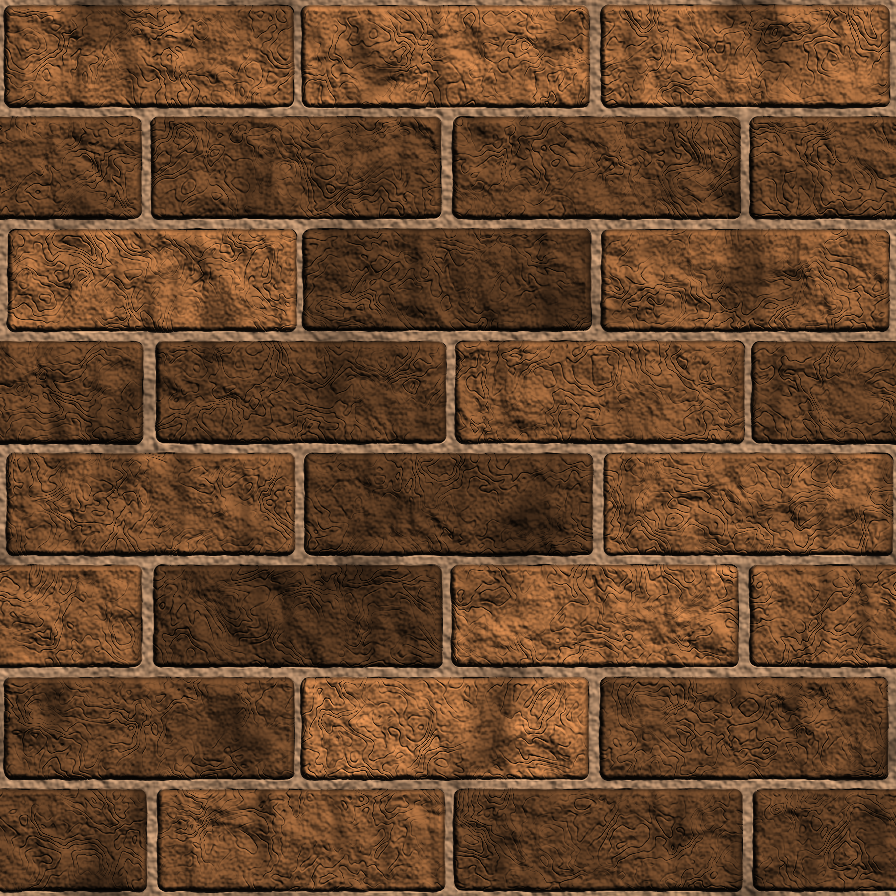
Write a Shadertoy shader that draws this texture.

```glsl
#define GRID vec2(3.0, 8.0)
#define JOINT 0.0112
#define CORNER 0.009
#define BEVEL 0.0065
#define JITTER vec2(0.007, 0.001)
#define TONE_RANGE vec2(0.66, 1.45)
#define CREASE_DEPTH 0.0013
#define GRAIN_DEPTH 0.0013
#define BRICK_COLOR vec3(0.42, 0.272, 0.157)
#define MORTAR_COLOR vec3(0.61, 0.475, 0.36)
#define LIGHT_DIR vec3(0.36, 0.62, 0.70)
#define STAIN 0.4

vec2 hash2(vec2 p) {
    vec2 q = vec2(dot(p, vec2(127.1, 311.7)), dot(p, vec2(269.5, 183.3)));
    return fract(sin(q) * 43758.5);
}

// Gradient noise with freq cells across the canvas, seamless at the borders
float corner(vec2 cell, vec2 offset, vec2 freq) {
    return dot(hash2(mod(cell, freq)) * 2.0 - 1.0, offset);
}

float noise(vec2 uv, vec2 freq) {
    vec2 p = uv * freq, i = floor(p), f = p - i;
    vec2 u = f * f * f * (f * (f * 6.0 - 15.0) + 10.0);
    vec2 e = vec2(1.0, 0.0);
    float low = mix(corner(i, f, freq), corner(i + e, f - e, freq), u.x);
    float high = mix(corner(i + e.yx, f - e.yx, freq), corner(i + 1.0, f - 1.0, freq), u.x);
    return mix(low, high, u.y);
}

float fbm(vec2 uv, vec2 freq, int octaves) {
    float sum = 0.0, amp = 1.0;
    for (int k = 0; k < octaves; k++) {
        sum += amp * noise(uv, freq);
        uv += 0.37;
        freq *= 2.0;
        amp *= 0.5;
    }
    return sum;
}

// Running bond: signed distance to the brick edge, and the brick's id
float brickDistance(vec2 uv, out vec2 id) {
    vec2 p = uv * GRID;
    p.x += 0.5 * (1.0 - mod(floor(p.y), 2.0));
    id = mod(floor(p), GRID);
    vec2 local = (fract(p) - 0.5) / GRID - (hash2(id + 7.0) - 0.5) * JITTER;
    vec2 halfSize = 0.5 / GRID - 0.5 * JOINT;
    halfSize.x -= 0.002 * (hash2(id + 19.0).x - 0.5);
    vec2 q = abs(local) - halfSize + CORNER;
    float d = length(max(q, 0.0)) + min(max(q.x, q.y), 0.0) - CORNER;
    return d + 0.0012 * noise(uv, vec2(60.0));
}

float bevel(float d) {
    float rim = 1.0 - clamp(-d / BEVEL, 0.0, 1.0);
    return 1.0 - rim * rim;
}

// Lumps, winding creases and grain
float brickRelief(vec2 uv) {
    vec2 warp = 0.022 * vec2(fbm(uv, vec2(11.0), 2), fbm(uv + 0.43, vec2(11.0), 2));
    vec2 p = uv + warp;
    float lumps = 0.009 * fbm(p + 0.17, vec2(24.0), 3);
    float contour = abs(sin(24.0 * fbm(p, vec2(13.0), 4)));
    float strength = smoothstep(-0.4, 0.3, noise(uv + 0.61, vec2(17.0)));
    float crease = (1.0 - smoothstep(0.0, 0.6, contour)) * strength;
    return lumps - CREASE_DEPTH * crease + GRAIN_DEPTH * noise(uv, vec2(230.0));
}

float surface(vec2 uv) {
    vec2 id;
    float d = brickDistance(uv, id);
    float mortar = 0.0025 * fbm(uv, vec2(90.0), 2);
    float brick = BEVEL * bevel(d) + brickRelief(uv);
    return mix(brick, mortar, smoothstep(-0.001, 0.001, d));
}

void mainImage(out vec4 fragColor, in vec2 fragCoord) {
    vec2 uv = fragCoord / iResolution.xy;
    vec2 id;
    float d = brickDistance(uv, id);
    float soft = max(1.0 / iResolution.y, 0.001);
    float mask = 1.0 - smoothstep(-soft, soft, d);

    // Relief lighting from the upper right, flat areas keep their colour
    vec2 e = vec2(0.0012, 0.0);
    float h = surface(uv);
    vec2 slope = vec2(surface(uv + e) - h, surface(uv + e.yx) - h) / e.x;
    vec3 normal = normalize(vec3(-slope, 1.0));
    vec3 light = normalize(LIGHT_DIR);
    float diffuse = max(dot(normal, light), 0.0) / light.z;
    float shade = 0.12 + 0.92 * diffuse;

    // Brick tone, mottling and vertical streaks
    float tone = mix(TONE_RANGE.x, TONE_RANGE.y, hash2(id + 3.0).x);
    float mottle = 1.0 + 0.28 * fbm(uv + 0.29, vec2(30.0), 3);
    float streak = 1.0 - 0.3 * smoothstep(0.05, 0.5, noise(uv, vec2(42.0, 7.0)));
    float rimShade = mix(0.5, 1.0, bevel(d));
    vec3 brick = BRICK_COLOR * tone * mottle * streak * rimShade;
    vec3 mortar = MORTAR_COLOR * (1.0 + 0.2 * noise(uv, vec2(50.0)));

    // Broad grime over bricks and joints
    float grime = 1.0 - STAIN * smoothstep(0.12, 0.6, fbm(uv + 0.53, vec2(7.0), 3));
    vec3 color = mix(mortar, brick, mask) * grime * shade;
    fragColor = vec4(clamp(color, 0.0, 1.0), 1.0);
}
```
